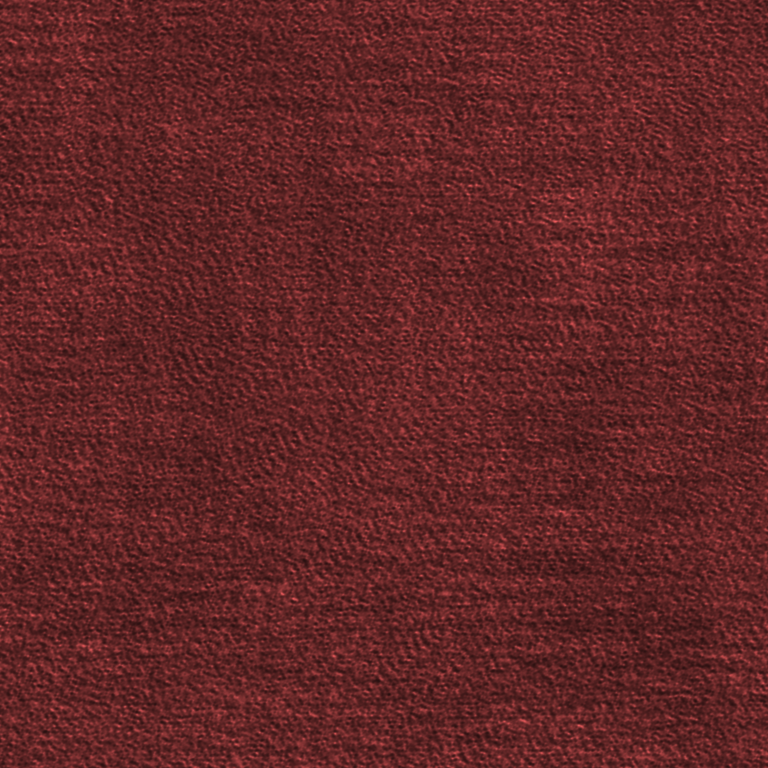
Write a WebGL 1 fragment shader that draws this texture.

```glsl
precision highp float;

uniform vec2 u_resolution;

#define BASE_COLOR vec3(0.384, 0.149, 0.150)
#define GRAIN_SCALE 225.0
#define GRAIN_CONTRAST 0.35
#define FINE_CONTRAST 0.29
#define WEAVE_ROWS 165.0
#define WEAVE_CONTRAST 0.06
#define STREAK_CONTRAST 0.125
#define WARP_CONTRAST 0.07
#define PATCH_CONTRAST 0.085
#define BLOCK_CONTRAST 0.07
#define BLOCK_COUNT 12

float hash(vec2 p) {
  return fract(sin(dot(p, vec2(127.1, 311.7))) * 43758.5453);
}

// Smooth value noise in -1..1
float noise(vec2 p) {
  vec2 cell = floor(p);
  vec2 f = fract(p);
  vec2 w = f * f * (3.0 - 2.0 * f);
  float low = mix(hash(cell), hash(cell + vec2(1.0, 0.0)), w.x);
  float high = mix(hash(cell + vec2(0.0, 1.0)), hash(cell + 1.0), w.x);
  return 2.0 * mix(low, high, w.y) - 1.0;
}

vec2 rotate(vec2 p, float angle) {
  float c = cos(angle);
  float s = sin(angle);
  return vec2(c * p.x - s * p.y, s * p.x + c * p.y);
}

// Embossed tufts: each has its shadow below, so the pile does not clump
float pileGrain(vec2 p) {
  vec2 tuft = rotate(p, 0.4) * GRAIN_SCALE * vec2(0.9, 1.2);
  float coarse = noise(tuft) - 0.7 * noise(tuft + vec2(0.4, 1.1));
  float fine = noise(rotate(p, -0.5) * GRAIN_SCALE * vec2(1.35, 1.65) + 37.0);
  return GRAIN_CONTRAST * coarse + FINE_CONTRAST * fine;
}

// Staggered knots that come and go over the cloth
float weave(vec2 p) {
  vec2 knot = p * WEAVE_ROWS + 0.2 * noise(p * 40.0);
  float stagger = 0.5 * floor(knot.y);
  float row = sin(6.2832 * knot.y);
  float column = sin(6.2832 * (knot.x * 0.8 + stagger));
  float visible = smoothstep(-0.5, 0.6, noise(p * 7.0 + 11.0));
  return WEAVE_CONTRAST * visible * row * (1.0 + 0.6 * column);
}

// Horizontal yarn streaks, stronger in some areas, and faint vertical threads
float threads(vec2 p) {
  float longStreak = noise(p * vec2(8.0, 150.0) + 5.0);
  float shortStreak = noise(p * vec2(20.0, 215.0) + 71.0);
  float strength = 0.95 + 0.6 * noise(p * vec2(4.0, 6.0) + 23.0);
  float vertical = noise(p * vec2(110.0, 5.0) + 51.0);
  return STREAK_CONTRAST * strength * (0.85 * longStreak + shortStreak)
       + WARP_CONTRAST * vertical;
}

// Cloudy fading from broad to small
float wornPatches(vec2 p) {
  float sum = 0.0;
  float amplitude = 0.65;
  vec2 q = p * vec2(4.0, 5.0) + 3.0;
  for (int i = 0; i < 4; i++) {
    sum += amplitude * noise(q);
    q = q * 2.1 + 17.0;
    amplitude *= 0.65;
  }
  return PATCH_CONTRAST * sum;
}

// Faint rectangles with frayed edges
float fadedBlocks(vec2 p) {
  float sum = 0.0;
  vec2 frayed = p + 0.006 * vec2(noise(p * vec2(25.0, 60.0)), noise(p * 30.0 + 9.0));
  for (int i = 0; i < BLOCK_COUNT; i++) {
    float id = float(i);
    vec2 center = vec2(hash(vec2(id, 1.3)), hash(vec2(id, 2.7)));
    vec2 halfSize = mix(vec2(0.03, 0.07), vec2(0.14, 0.2),
                        vec2(hash(vec2(id, 4.1)), hash(vec2(id, 5.9))));
    vec2 inset = halfSize - abs(frayed - center);
    float mask = smoothstep(-0.006, 0.006, inset.x) * smoothstep(-0.03, 0.03, inset.y);
    sum += mask * (2.0 * hash(vec2(id, 7.7)) - 1.0);
  }
  return BLOCK_CONTRAST * sum;
}

void main() {
  vec2 p = gl_FragCoord.xy / u_resolution.y;
  float tone = pileGrain(p) + weave(p) + threads(p) + wornPatches(p) + fadedBlocks(p);
  gl_FragColor = vec4(BASE_COLOR * exp(tone), 1.0);
}
```
